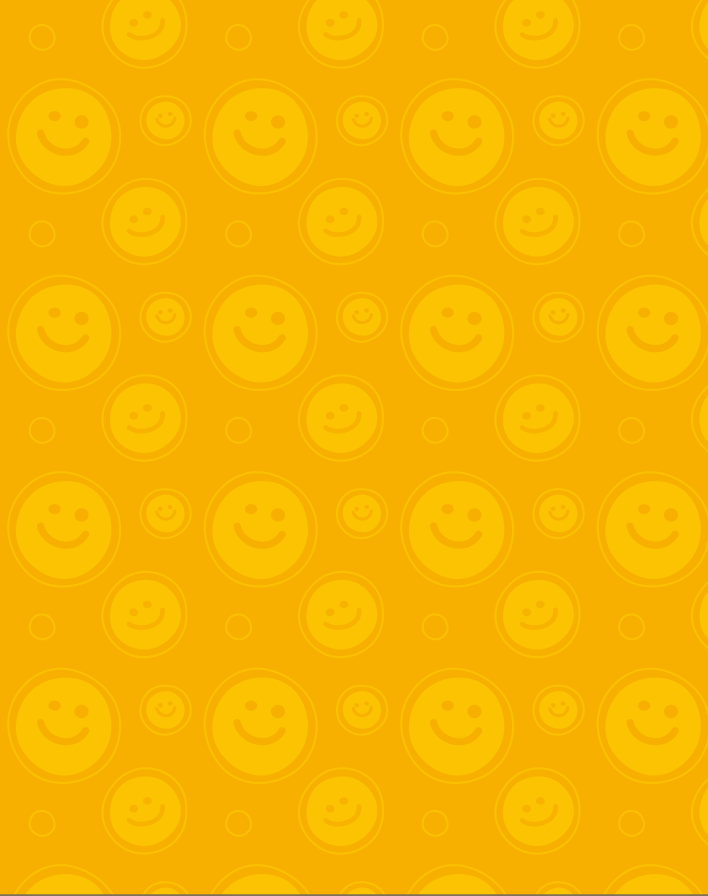
A Shadertoy shader for this pattern:

```glsl
// Tiled tone-on-tone pattern of hand-drawn smiling discs with thin outer rings.

const float TILES_DOWN = 4.56;   // repeats over the canvas height
const float TILE = 168.0;        // tile side in design units
const vec3 GROUND = vec3(0.970, 0.690, 0.000);
const vec3 DISC = vec3(0.984, 0.765, 0.005);
const vec3 EDGE = vec3(0.500, 0.440, 0.340);
const float EDGE_HEIGHT = 1.5;   // thin strip along the bottom, design units
const float RING_WIDTH = 1.8;
const float RING_STRENGTH = 0.85;
const float WOBBLE = 0.014;      // unevenness of the outlines
const int SMILE_STEPS = 16;

float unit;                      // design units per pixel

float coverage(float dist) {
    return clamp(0.5 - dist / unit, 0.0, 1.0);
}

// Offset from a centre that repeats with the tile
vec2 tiled(vec2 p, vec2 centre) {
    return mod(p - centre + 0.5 * TILE, TILE) - 0.5 * TILE;
}

// Slightly irregular circle
float blob(vec2 p, float radius, float phase) {
    float a = atan(p.y, p.x);
    float uneven = sin(2.0 * a + phase) + 0.6 * sin(3.0 * a - 2.0 * phase)
                 + 0.4 * sin(5.0 * a + 3.0 * phase);
    return length(p) - radius * (1.0 + WOBBLE * uneven);
}

float segment(vec2 p, vec2 a, vec2 b) {
    vec2 ab = b - a;
    return length(p - a - ab * clamp(dot(p - a, ab) / dot(ab, ab), 0.0, 1.0));
}

// Distance to a cubic curve with ends a, d and control points b, c
float smile(vec2 p, vec2 a, vec2 b, vec2 c, vec2 d) {
    float dist = 1e5;
    vec2 last = a;
    for (int i = 1; i <= SMILE_STEPS; i++) {
        float t = float(i) / float(SMILE_STEPS);
        float s = 1.0 - t;
        vec2 next = s * s * s * a + 3.0 * s * t * (s * b + t * c) + t * t * t * d;
        dist = min(dist, segment(p, last, next));
        last = next;
    }
    return dist;
}

float eye(vec2 p, vec2 centre, vec2 radii) {
    return (length((p - centre) / radii) - 1.0) * min(radii.x, radii.y);
}

float ring(vec2 p, float radius, float phase) {
    return RING_STRENGTH * coverage(abs(blob(p, radius, phase)) - 0.5 * RING_WIDTH);
}

// Disc with its features cut out, plus the ring around it
float badge(vec2 p, float discRadius, float ringRadius, float phase, float features, float cut) {
    float disc = coverage(blob(p, discRadius, phase)) * (1.0 - cut * coverage(features));
    return max(disc, ring(p, ringRadius, phase + 1.3));
}

float largeBadge(vec2 p) {
    float f = smile(p, vec2(-20, -3), vec2(-16, 14), vec2(9, 20), vec2(18.5, 4)) - 3.1;
    f = min(f, eye(p, vec2(-8, -17.5), vec2(5.2, 4.3)));
    f = min(f, eye(p, vec2(15, -12.5), vec2(6.0, 5.7)));
    return badge(p, 41.3, 48.3, 4.2, f, 1.0);
}

float mediumBadge(vec2 p) {
    float f = smile(p, vec2(-13.5, 8), vec2(-6, 14.5), vec2(16, 11), vec2(15, -4)) - 2.0;
    f = min(f, eye(p, vec2(-9.7, -2), vec2(3.7, 3.3)));
    f = min(f, eye(p, vec2(2, -8.7), vec2(3.7, 3.2)));
    return badge(p, 30.0, 36.2, 2.4, f, 0.9);
}

float smallBadge(vec2 p) {
    float f = smile(p, vec2(-7.5, -1), vec2(-5, 7), vec2(6.5, 7), vec2(8, -2)) - 1.3;
    f = min(f, eye(p, vec2(-4.5, -4), vec2(2.0, 1.8)));
    f = min(f, eye(p, vec2(4, -5.5), vec2(2.0, 1.8)));
    return badge(p, 16.2, 21.2, 0.7, f, 0.95);
}

void mainImage(out vec4 fragColor, in vec2 fragCoord) {
    // Design space: origin at the top left, y downwards
    unit = TILES_DOWN * TILE / iResolution.y;
    vec2 p = vec2(fragCoord.x, iResolution.y - fragCoord.y) * unit;

    float light = largeBadge(tiled(p, vec2(54.7, 116.8)));
    light = max(light, mediumBadge(tiled(p, vec2(124, 189.5))));
    light = max(light, smallBadge(tiled(p, vec2(141.5, 103))));
    light = max(light, ring(tiled(p, vec2(36, 32)), 10.6, 0.0));

    vec3 color = mix(GROUND, DISC, light);
    color = mix(color, EDGE, coverage(fragCoord.y * unit - EDGE_HEIGHT));
    fragColor = vec4(color, 1.0);
}
```
